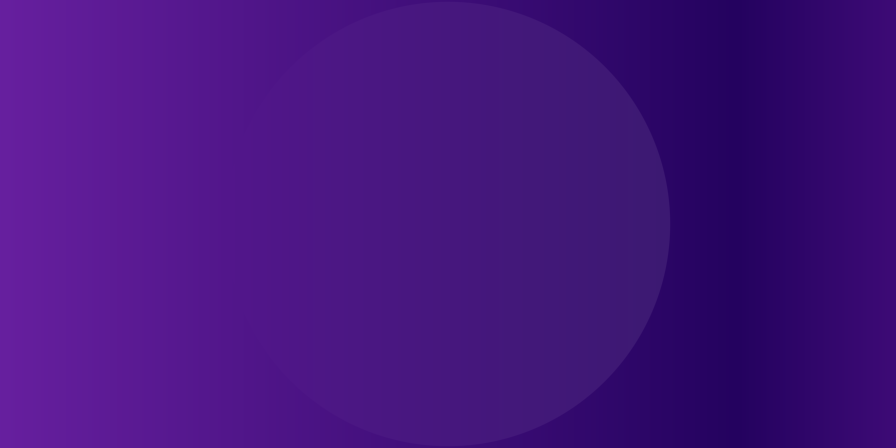
A WebGL 2 fragment shader for this background:

```glsl
#version 300 es
precision highp float;

#define VALLEY_X 0.823
#define DISC_CENTER vec2(0.5, 0.5)
#define DISC_RADIUS 0.496
#define DISC_VEIL 0.085
#define VIOLET vec3(0.402, 0.122, 0.622)
#define INDIGO vec3(0.140, 0.008, 0.372)
#define PLUM vec3(0.240, 0.040, 0.462)
#define VEIL_TINT vec3(1.0, 0.95, 1.0)

uniform vec2 u_resolution;
out vec4 fragColor;

// Horizontal ramp that sinks to indigo, then rises to plum
vec3 backdrop(float x) {
    vec3 fall = mix(VIOLET, INDIGO, clamp(x / VALLEY_X, 0.0, 1.0));
    float rise = clamp((x - VALLEY_X) / (1.0 - VALLEY_X), 0.0, 1.0);
    return mix(fall, PLUM, rise);
}

float circleDistance(vec2 p, float radius) {
    return length(p) - radius;
}

void main() {
    vec2 uv = gl_FragCoord.xy / u_resolution;
    float aspect = u_resolution.x / u_resolution.y;
    vec2 p = (uv - DISC_CENTER) * vec2(aspect, 1.0);
    float pixel = 1.0 / u_resolution.y;

    // Pale disc, clear on the left and denser toward the right
    float edge = circleDistance(p, DISC_RADIUS);
    float coverage = 1.0 - smoothstep(-0.75 * pixel, 0.75 * pixel, edge);
    float density = clamp(0.5 + 0.5 * p.x / DISC_RADIUS, 0.0, 1.0);

    vec3 color = mix(backdrop(uv.x), VEIL_TINT, DISC_VEIL * density * coverage);
    fragColor = vec4(color, 1.0);
}
```
